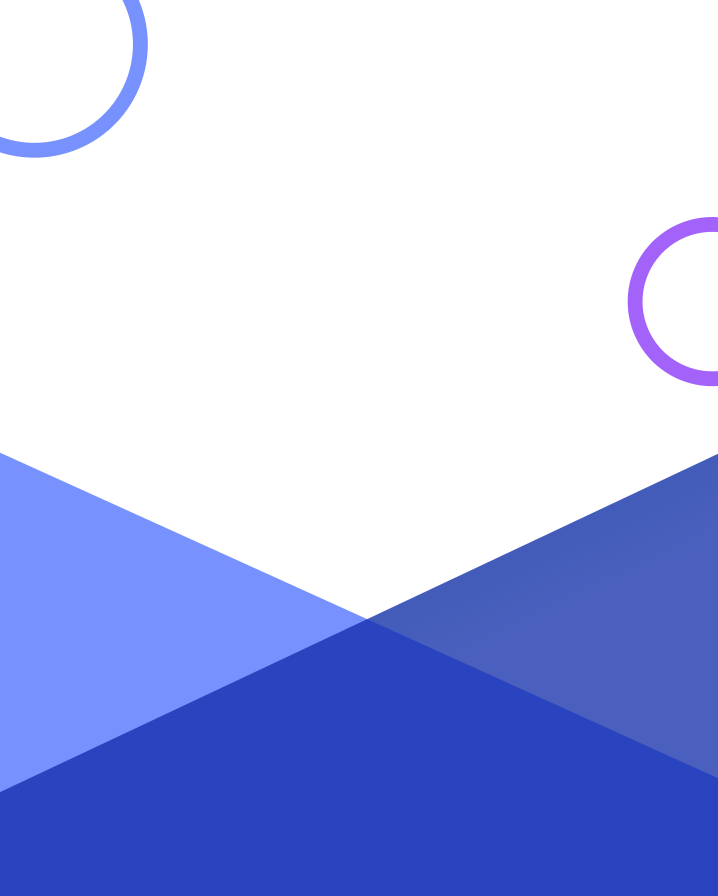
A Shadertoy shader for this background:

```glsl
// Two crossing blue slopes below a white field, with a ring cut off at each side.

// Colours
const vec3 WHITE       = vec3(1.0);
const vec3 DEEP_BLUE   = vec3(0.165, 0.267, 0.749);
const vec3 SKY_BLUE    = vec3(0.467, 0.573, 1.0);
const vec3 SLATE_BLUE  = vec3(0.295, 0.378, 0.745);
const vec3 SLATE_SHADE = vec3(0.265, 0.362, 0.727);
const vec3 PURPLE      = vec3(0.639, 0.388, 0.984);

// Slope heights at the left and right borders, as shares of the canvas height
const vec2 FALLING_SLOPE = vec2(0.4948, 0.1315);
const vec2 RISING_SLOPE  = vec2(0.1159, 0.4935);
const float SHADE_DEPTH  = 0.1;

// Rings: centre as a share of the canvas, sizes in canvas heights
const vec2 BLUE_CENTRE    = vec2(0.048, 0.9505);
const vec2 PURPLE_CENTRE  = vec2(0.992, 0.6634);
const float BLUE_RADIUS   = 0.1182;
const float PURPLE_RADIUS = 0.0861;
const float HALF_STROKE   = 0.0083;

// Signed distance to a sloping edge, negative below it
float slopeDistance(vec2 p, vec2 heights, float aspect) {
    float slope = (heights.y - heights.x) / aspect;
    return (p.y - heights.x - slope * p.x) / sqrt(1.0 + slope * slope);
}

float ringDistance(vec2 p, vec2 centre, float radius) {
    return abs(length(p - centre) - radius) - HALF_STROKE;
}

// Coverage of a shape, smoothed across one pixel
float coverage(float dist) {
    return clamp(0.5 - dist * iResolution.y, 0.0, 1.0);
}

void mainImage(out vec4 fragColor, in vec2 fragCoord) {
    vec2 p = fragCoord / iResolution.y;
    float aspect = iResolution.x / iResolution.y;
    vec2 canvas = vec2(aspect, 1.0);

    // Slopes and their overlap
    float fallingDist = slopeDistance(p, FALLING_SLOPE, aspect);
    float risingDist = slopeDistance(p, RISING_SLOPE, aspect);
    float falling = coverage(fallingDist);
    float rising = coverage(risingDist);
    vec3 slate = mix(SLATE_SHADE, SLATE_BLUE, smoothstep(0.0, SHADE_DEPTH, -risingDist));

    vec3 color = mix(WHITE, SKY_BLUE, falling);
    color = mix(color, mix(slate, DEEP_BLUE, falling), rising);

    // Rings
    float blueRing = ringDistance(p, BLUE_CENTRE * canvas, BLUE_RADIUS);
    float purpleRing = ringDistance(p, PURPLE_CENTRE * canvas, PURPLE_RADIUS);
    color = mix(color, SKY_BLUE, coverage(blueRing));
    color = mix(color, PURPLE, coverage(purpleRing));

    fragColor = vec4(color, 1.0);
}
```
